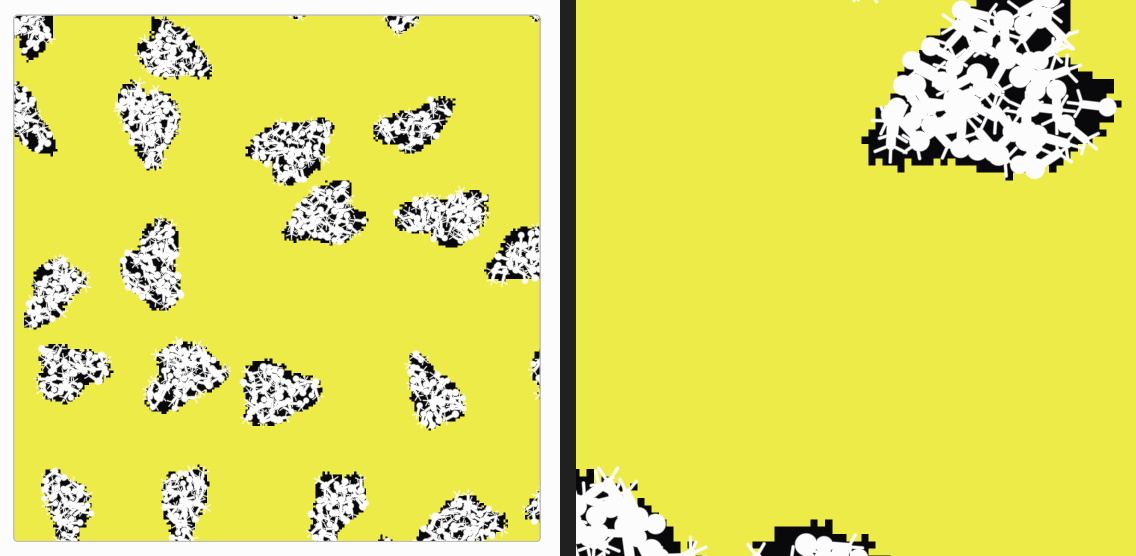
Left: the whole. Right: its middle third, enlarged.
Write a Shadertoy shader that draws this pattern.

```glsl
const vec3 PAPER = vec3(0.99);
const vec3 YELLOW = vec3(0.93, 0.92, 0.28);
const vec3 INK = vec3(0.035, 0.035, 0.045);
const vec3 FRAME = vec3(0.74);

const float BLOB_CELL = 0.215;
const float GLYPH_CELL = 0.0122;
const float STEP_SIZE = 0.0043;

vec2 hash2(vec2 p) {
    vec2 k = vec2(dot(p, vec2(127.1, 311.7)), dot(p, vec2(269.5, 183.3)));
    return fract(sin(k) * 43758.55);
}

vec2 rotate(vec2 p, float angle) {
    float c = cos(angle), s = sin(angle);
    return vec2(c * p.x + s * p.y, c * p.y - s * p.x);
}

float segment(vec2 p, vec2 a, vec2 b) {
    vec2 ab = b - a;
    return length(p - a - ab * clamp(dot(p - a, ab) / dot(ab, ab), 0.0, 1.0));
}

float roundBox(vec2 p, float halfSize, float radius) {
    vec2 q = abs(p) - halfSize + radius;
    return length(max(q, 0.0)) + min(max(q.x, q.y), 0.0) - radius;
}

// Lobed, stretched island around the origin
float island(vec2 p, vec2 seed, vec2 shape) {
    vec2 q = rotate(p, 1.2 + 2.4 * (seed.x - 0.5)) / vec2(1.27, 0.79);
    float a = atan(q.y, q.x);
    float lobes = 1.0 + 0.2 * sin(3.0 * a + 6.28 * shape.x)
                + 0.13 * sin(2.0 * a + 6.28 * shape.y)
                + 0.06 * sin(5.0 * a + 20.0 * seed.y);
    return 0.8 * (length(q) - 0.051 * mix(0.85, 1.15, seed.y) * lobes);
}

// Approximate distance to the nearest island of a jittered grid
float islands(vec2 p) {
    vec2 home = floor(p / BLOB_CELL);
    float d = 1.0;
    for (int y = -1; y <= 1; y++)
    for (int x = -1; x <= 1; x++) {
        vec2 id = home + vec2(x, y);
        vec2 centre = (id + 0.5 + 0.68 * (hash2(id + 3.7) - 0.5)) * BLOB_CELL;
        d = min(d, island(p - centre, hash2(id + 17.3), hash2(id + 41.9)));
    }
    return d;
}

// Stem with a ball on one end and thin whiskers on the other
float glyph(vec2 p, float angle, float size) {
    vec2 q = rotate(p, angle);
    vec2 tip = vec2(0.0085 * size, 0.0);
    float d = segment(q, -tip, tip) - 0.0028 * size;
    d = min(d, length(q - tip) - 0.0062 * size);
    for (int i = -1; i <= 1; i++) {
        float spread = 1.15 * float(i);
        vec2 whisker = 0.0095 * size * vec2(-cos(spread), sin(spread));
        d = min(d, segment(q, -tip, -tip + whisker) - 0.001);
    }
    return d;
}

// Layered sines that open a few larger gaps between the glyphs
float gaps(vec2 p) {
    return sin(75.0 * p.x + 2.0 * sin(40.0 * p.y))
         * sin(68.0 * p.y + 2.0 * sin(47.0 * p.x));
}

float glyphs(vec2 p) {
    vec2 home = floor(p / GLYPH_CELL);
    float d = 1.0;
    for (int y = -2; y <= 2; y++)
    for (int x = -2; x <= 2; x++) {
        vec2 id = home + vec2(x, y);
        vec2 centre = (id + hash2(id + 5.1)) * GLYPH_CELL;
        vec2 rnd = hash2(id + 71.6);
        if (gaps(centre) < 0.72 && islands(centre) < -0.002)
            d = min(d, glyph(p - centre, 6.28 * rnd.x, mix(0.85, 1.1, rnd.y)));
    }
    return d;
}

// Ink with a ragged, stepped outline
float inkMask(vec2 p) {
    vec2 id = floor(p / STEP_SIZE);
    float ragged = 0.007 * (hash2(id).x - 0.5);
    return step(islands((id + 0.5) * STEP_SIZE) + ragged, 0.002);
}

void mainImage(out vec4 fragColor, in vec2 fragCoord) {
    vec2 p = fragCoord / iResolution.x;
    float px = 1.0 / iResolution.x;
    vec3 color = YELLOW;

    // Islands: ink below, pale glyphs on top
    if (islands(p) < 0.05) {
        float ink = 0.0;
        for (int i = 0; i < 4; i++) {
            vec2 tap = vec2(i % 2, i / 2) - 0.5;
            ink += 0.25 * inkMask(p + 0.8 * px * tap);
        }
        color = mix(color, INK, ink);
        color = mix(color, PAPER, smoothstep(px, -px, glyphs(p)));
    }

    // Rounded panel with a fine frame on paper
    float panel = roundBox(p - vec2(0.4946, 0.496), 0.47, 0.007);
    color = mix(color, PAPER, smoothstep(-0.5 * px, 0.5 * px, panel));
    color = mix(color, FRAME, 1.0 - smoothstep(0.0003, 0.0003 + px, abs(panel)));
    fragColor = vec4(color, 1.0);
}
```
